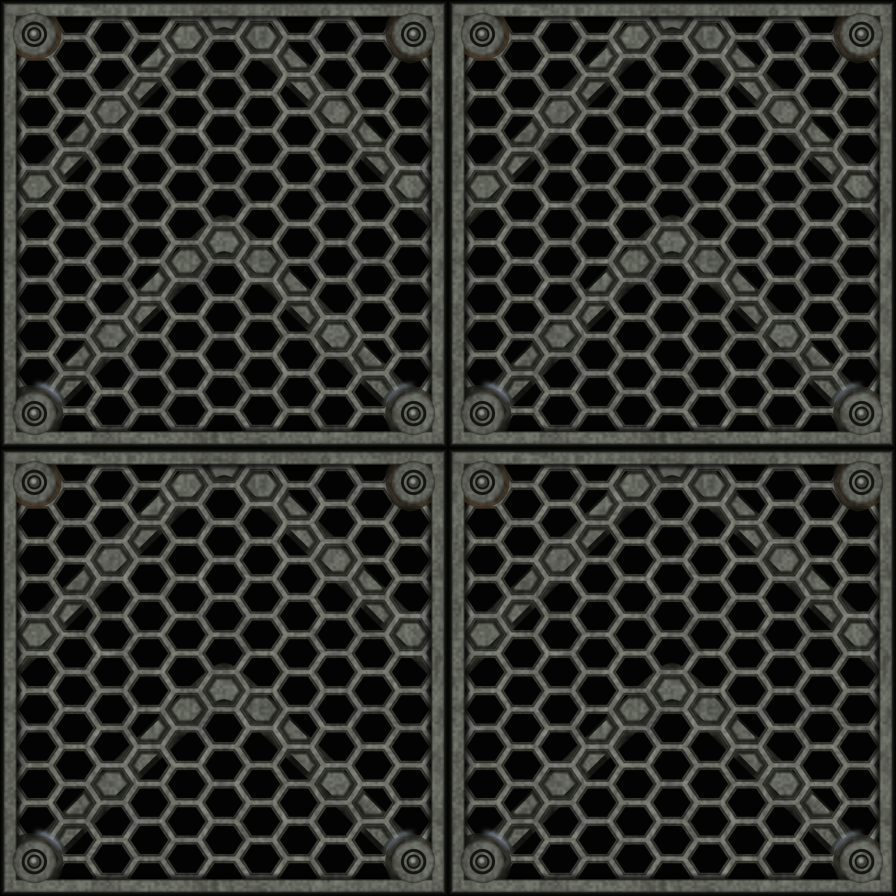
Reproduce this texture procedurally as a WebGL 1 fragment shader.

```glsl
precision highp float;
// Worn steel grating: framed hexagonal mesh over chevron bars, bolted at the corners.

uniform vec2 u_resolution;

// Lengths are in mesh cells; each panel is CELLS cells wide.
const float PANELS = 2.0;
const float CELLS = 12.0;
const float GROOVE = 0.10;
const float FRAME_EDGE = 0.45;
const float HOLE = 0.375;         // hexagon apothem of an opening, border at 0.5
const float CHEVRON_STEP = 6.0;
const float CHEVRON_HALF = 0.42;
const float CHEVRON_ROUND = 0.12;
const float BOLT_INSET = 0.92;
const float WASHER = 0.58;
const float BRACKET = 0.82;

const vec3 BLACK = vec3(0.012, 0.012, 0.010);
const vec3 SOOT = vec3(0.08, 0.08, 0.065);
const vec3 DARK = vec3(0.15, 0.15, 0.13);
const vec3 SHADE = vec3(0.24, 0.24, 0.22);
const vec3 STEEL = vec3(0.36, 0.37, 0.34);
const vec3 LIGHT = vec3(0.43, 0.44, 0.41);
const vec3 SHINE = vec3(0.58, 0.59, 0.58);
const vec3 GLINT = vec3(0.58, 0.63, 0.70);
const vec3 RUST = vec3(0.24, 0.17, 0.10);

float aa; // half width of a smoothed edge

float fill(float d) {
  return 1.0 - smoothstep(-aa, aa, d);
}

float band(float x, float lo, float hi) {
  return fill(lo - x) * fill(x - hi);
}

float hash(vec2 p) {
  return fract(sin(dot(p, vec2(127.1, 311.7))) * 4375.85);
}

// Value noise that wraps after "period" lattice cells.
float noise(vec2 uv, vec2 period) {
  vec2 p = uv * period;
  vec2 i = floor(p);
  vec2 f = fract(p);
  f = f * f * (3.0 - 2.0 * f);
  vec2 a = mod(i, period);
  vec2 b = mod(i + 1.0, period);
  return mix(mix(hash(a), hash(vec2(b.x, a.y)), f.x),
             mix(hash(vec2(a.x, b.y)), hash(b), f.x), f.y);
}

float hexRadius(vec2 v) {
  v = abs(v);
  return max(v.y, 0.5 * v.y + 0.75 * v.x);
}

// Distance from the nearest centre of the staggered mesh.
float meshRadius(vec2 q) {
  vec2 odd = vec2(mod(q.x, 2.0) - 1.0, fract(q.y + 0.5) - 0.5);
  vec2 even = vec2(mod(q.x + 1.0, 2.0) - 1.0, fract(q.y) - 0.5);
  return min(hexRadius(odd), hexRadius(even));
}

void main() {
  vec2 uv = fract(gl_FragCoord.xy / u_resolution * PANELS);
  vec2 q = uv * CELLS;
  aa = 0.7 * CELLS * PANELS / min(u_resolution.x, u_resolution.y);

  // Surface wear
  float grain = noise(uv, vec2(150.0)) - 0.5;
  float streak = noise(uv, vec2(120.0, 36.0)) - 0.5;
  float stain = noise(uv, vec2(22.0));
  float wear = 1.0 + 0.30 * grain + 0.22 * streak + 0.16 * (stain - 0.5);

  // Chevron bars below the mesh
  float arm = length(vec2(q.x - 0.5 * CELLS, sqrt(CHEVRON_ROUND)));
  float across = mod(q.y + arm + 0.5 * CHEVRON_STEP, CHEVRON_STEP) - 0.5 * CHEVRON_STEP;
  across *= 0.7071;
  float hex = meshRadius(q);
  vec3 bar = mix(SOOT, STEEL * 1.06, band(across, -0.27, 0.36));
  bar = mix(bar, DARK, smoothstep(0.25, 0.34, hex));
  vec3 color = mix(BLACK, bar * wear, fill(abs(across) - CHEVRON_HALF));

  // Mesh strands with a raised crest and darker rims
  vec3 strand = mix(DARK, SHADE, band(hex, 0.385, 0.41));
  strand = mix(strand, LIGHT, smoothstep(0.415, 0.465, hex));
  color = mix(color, strand * wear, fill(HOLE - hex));

  // Shadow cast by the frame
  vec2 inset = min(q, CELLS - q);
  float edge = min(inset.x, inset.y);
  color *= mix(0.30, 1.0, smoothstep(FRAME_EDGE, FRAME_EDGE + 0.20, edge));

  // Corner brackets: rust above, polished glints below
  vec2 toBolt = inset - BOLT_INSET;
  float r = length(toBolt);
  float lower = step(q.y, 0.5 * CELLS);
  vec3 bracket = mix(SOOT, mix(RUST, DARK, lower * 0.8), stain);
  color = mix(color, bracket * wear, 0.8 * fill(r - BRACKET + 0.15 * stain));
  float facing = smoothstep(0.75, 1.0, dot(toBolt, vec2(0.57, 0.82)) / max(r, 0.01));
  float arc = exp(-pow((r - 0.78) / 0.09, 2.0));
  color = mix(color, GLINT, lower * facing * arc * (0.3 + 0.6 * stain));

  // Frame and groove
  vec3 frame = mix(SHADE, STEEL * 1.05, smoothstep(GROOVE, GROOVE + 0.07, edge));
  frame = mix(frame, DARK, smoothstep(FRAME_EDGE - 0.06, FRAME_EDGE, edge));
  color = mix(color, frame * wear, fill(edge - FRAME_EDGE));

  // Washers and bolt heads
  vec3 washer = mix(STEEL, SHADE, smoothstep(WASHER - 0.10, WASHER, r));
  color = mix(color, washer * wear, fill(r - WASHER));
  color = mix(color, SOOT, band(r, 0.26, 0.34));
  color = mix(color, SOOT, band(r, 0.13, 0.19));
  float spot = length(toBolt * sign(0.5 * CELLS - q) - vec2(-0.02, 0.03));
  color = mix(color, mix(SHINE, SHADE, smoothstep(0.02, 0.12, spot)), fill(r - 0.13));

  color = mix(color, mix(BLACK, SOOT, smoothstep(0.0, GROOVE, edge)), fill(edge - GROOVE));
  gl_FragColor = vec4(color, 1.0);
}
```
